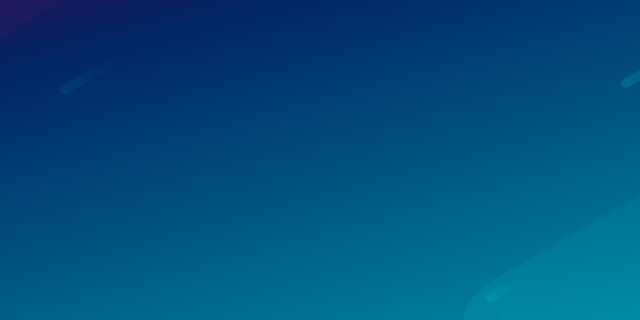
Give the GLSL for this background, as a Shadertoy shader.

```glsl
// Draws a slanted navy-to-teal gradient with faint rounded panels and comet streaks.
#define GRADIENT_SLOPE 0.268
#define PURPLE_END 0.16
#define PURPLE vec3(0.10, 0.09, 0.36)
#define NAVY vec3(0.00, 0.15, 0.396)
#define TEAL vec3(0.00, 0.532, 0.635)
#define PINK_GLOW vec3(0.42, 0.11, 0.35)
#define AQUA_GLOW vec3(0.00, 0.68, 0.72)
#define STREAK_AXIS vec2(0.866, 0.5)

// Coverage of a round-headed beam that fades out along the streak axis.
float beam(vec2 p, vec2 head, float radius, float reach) {
    vec2 d = p - head;
    float along = dot(d, STREAK_AXIS);
    float across = dot(d, vec2(-STREAK_AXIS.y, STREAK_AXIS.x));
    float dist = length(vec2(min(along, 0.0), across)) - radius;
    float blur = 1.0 / iResolution.y;
    float fade = 1.0 - clamp(along / reach, 0.0, 1.0);
    return fade * (1.0 - smoothstep(-blur, blur, dist));
}

// Purple corner, then an even run from navy to teal.
vec3 backdrop(vec2 p, float aspect) {
    float s = (1.0 - p.y + GRADIENT_SLOPE * p.x) / (1.0 + GRADIENT_SLOPE * aspect);
    vec3 color = mix(PURPLE, NAVY, clamp(s / PURPLE_END, 0.0, 1.0));
    return mix(color, TEAL, clamp((s - PURPLE_END) / (1.0 - PURPLE_END), 0.0, 1.0));
}

void mainImage(out vec4 fragColor, in vec2 fragCoord) {
    vec2 p = fragCoord / iResolution.y;
    vec3 color = backdrop(p, iResolution.x / iResolution.y);

    // Large corner panels
    color = mix(color, PINK_GLOW, 0.24 * beam(p, vec2(-0.446, 0.856), 0.2, 0.8));
    color = mix(color, AQUA_GLOW, 0.17 * beam(p, vec2(1.628, -0.042), 0.1875, 1.1));

    // Small streaks: head position, reach
    vec3 heads[3] = vec3[3](vec3(0.201, 0.719, 0.19),
                            vec3(1.956, 0.740, 0.20),
                            vec3(1.531, 0.070, 0.10));
    vec3 opacity = vec3(0.11, 0.26, 0.28);
    for (int i = 0; i < 3; i++) {
        float streak = beam(p, heads[i].xy, 0.0145, heads[i].z);
        color = mix(color, AQUA_GLOW, opacity[i] * streak);
    }

    fragColor = vec4(color, 1.0);
}
```
